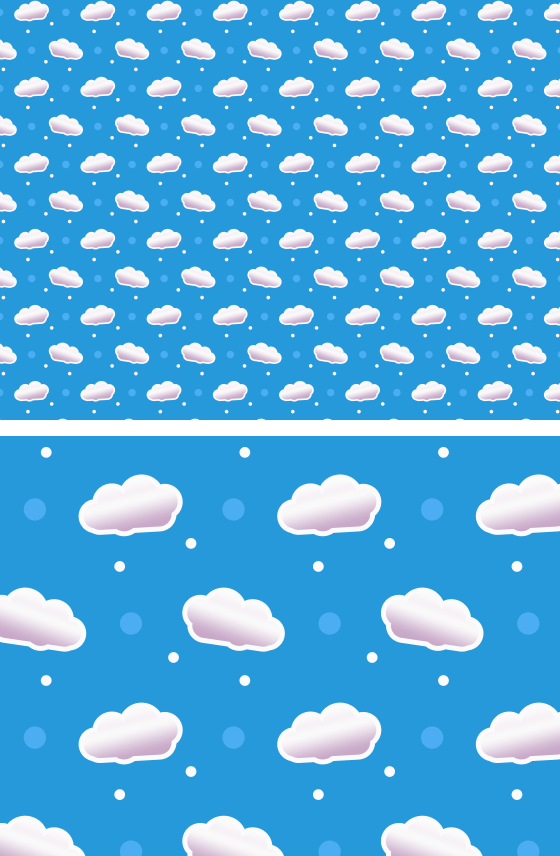
Top, the full canvas; bottom, a detail of the centre.
Reproduce this pattern procedurally as a WebGL 2 fragment shader.

```glsl
#version 300 es
precision highp float;
// Rows of puffy outlined clouds with pale dots on a blue sky.
// Each cloud is a union of circles; alternate rows are shifted, mirrored and
// slightly tilted. Lengths are in column widths, measured from the top left.

uniform vec2 u_resolution;
out vec4 fragColor;

// Layout
const float COLUMNS = 8.458;      // repeats across the canvas
const float ROW_PITCH = 0.5743;   // row spacing, about 11 rows down
const float FIRST_ROW = 0.166;    // depth of the first cloud centre
const float ROW_TOP = 0.18;       // room kept above each cloud centre
const float EVEN_SHIFT = 0.477;
const float ODD_SHIFT = 0.997;
const float ODD_TILT = 0.09;      // radians

// Motif
const float OUTLINE = 0.025;
const float BLUE_DOT_RADIUS = 0.056;
const float SNOW_RADIUS = 0.027;
const vec2 BLUE_DOT = vec2(0.518, -0.021);
const vec2 SNOW_RIGHT = vec2(0.304, -0.192);
const vec2 SNOW_LOW = vec2(-0.055, -0.308);
const float SHADE_SLOPE = 0.25;   // slant of the cloud shading

// Colours
const vec3 SKY = vec3(0.145, 0.600, 0.855);
const vec3 PALE_BLUE = vec3(0.295, 0.680, 0.950);
const vec3 WHITE = vec3(0.985, 0.985, 0.985);
const vec3 BLUSH = vec3(0.920, 0.860, 0.910);
const vec3 MAUVE = vec3(0.785, 0.660, 0.785);

float wrapCell(float x) {
    return fract(x + 0.5) - 0.5;
}

float circle(vec2 p, vec2 centre, float radius) {
    return length(p - centre) - radius;
}

// Circle that repeats with the columns
float dotDistance(vec2 p, vec2 centre, float radius) {
    vec2 q = p - centre;
    return length(vec2(wrapCell(q.x), q.y)) - radius;
}

float capsule(vec2 p, vec2 a, vec2 b, float radius) {
    vec2 ab = b - a;
    float t = clamp(dot(p - a, ab) / dot(ab, ab), 0.0, 1.0);
    return length(p - a - ab * t) - radius;
}

float cloudDistance(vec2 p) {
    // Rounded belly
    float d = capsule(p, vec2(-0.154, -0.061), vec2(0.143, -0.044), 0.088);
    d = min(d, circle(p, vec2(-0.033, -0.061), 0.095));
    // Puffs from left to right
    d = min(d, circle(p, vec2(-0.176, -0.055), 0.086));
    d = min(d, circle(p, vec2(-0.094, 0.011), 0.099));
    d = min(d, circle(p, vec2(0.055, 0.039), 0.116));
    return min(d, circle(p, vec2(0.171, 0.017), 0.091));
}

// Mauve underside, white slanted sheen, faint blush above it
vec3 cloudShade(vec2 p) {
    float t = p.y - SHADE_SLOPE * p.x;
    vec3 shade = mix(MAUVE, WHITE, smoothstep(-0.13, 0.03, t));
    float band = (t - 0.065) / 0.03;
    return mix(shade, BLUSH, 0.3 * exp(-band * band));
}

void main() {
    float pixel = COLUMNS / u_resolution.x;
    vec2 p = vec2(gl_FragCoord.x, u_resolution.y - gl_FragCoord.y) * pixel;

    // Local cell, y up from the cloud centre
    float rowPos = (p.y - FIRST_ROW + ROW_TOP) / ROW_PITCH;
    bool odd = mod(floor(rowPos), 2.0) > 0.5;
    float x = odd ? ODD_SHIFT - p.x : p.x - EVEN_SHIFT;
    vec2 cell = vec2(wrapCell(x), ROW_TOP - fract(rowPos) * ROW_PITCH);

    // Dots
    float blueDot = dotDistance(cell, BLUE_DOT, BLUE_DOT_RADIUS);
    float snow = min(dotDistance(cell, SNOW_RIGHT, SNOW_RADIUS),
                     dotDistance(cell, SNOW_LOW, SNOW_RADIUS));
    vec3 colour = mix(SKY, PALE_BLUE, clamp(0.5 - blueDot / pixel, 0.0, 1.0));
    colour = mix(colour, WHITE, clamp(0.5 - snow / pixel, 0.0, 1.0));

    // Cloud outline and shaded body
    float tilt = odd ? ODD_TILT : 0.0;
    float c = cos(tilt), s = sin(tilt);
    vec2 q = vec2(c * cell.x + s * cell.y, c * cell.y - s * cell.x);
    float cloud = cloudDistance(q);
    colour = mix(colour, WHITE, clamp(0.5 - cloud / pixel, 0.0, 1.0));
    float body = clamp(0.5 - (cloud + OUTLINE) / pixel, 0.0, 1.0);
    colour = mix(colour, cloudShade(q), body);

    fragColor = vec4(colour, 1.0);
}
```
